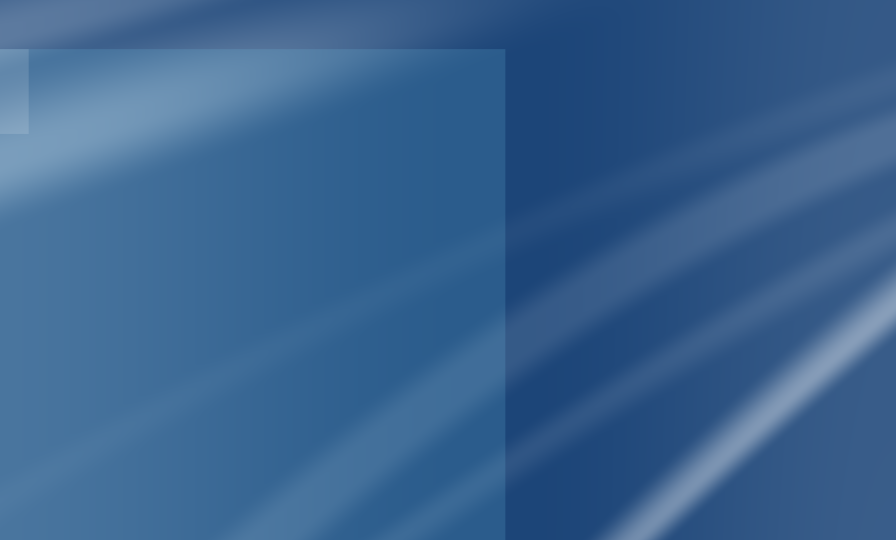
Write a Shadertoy shader that draws this background.

```glsl
const vec3 DEEP_BLUE = vec3(0.11, 0.27, 0.47);
const vec3 PALE_LIGHT = vec3(0.75, 0.80, 0.86);
const vec3 GLASS_TINT = vec3(0.45, 0.80, 0.93);

// Height of a curved ray; "end" is where it meets the right side.
float rayHeight(float x, float end, float slope, float bend) {
    float d = x - 1.0;
    return end + d * (slope + bend * d);
}

// Soft band with separate falloffs above and below its centre line.
float band(float offset, float above, float below, float core) {
    float reach = offset > 0.0 ? above : below;
    return 1.0 - smoothstep(core, 1.0, abs(offset) / reach);
}

// Antialiased coverage of an axis-aligned rectangle.
float rectangle(vec2 p, vec2 low, vec2 high, vec2 pixel) {
    vec2 inside = min(p - low, high - p) / pixel + 0.5;
    vec2 cover = clamp(inside, 0.0, 1.0);
    return cover.x * cover.y;
}

// Broad haze at the left and right sides.
float sideHaze(vec2 p) {
    float left = 1.0 - smoothstep(-0.05, 0.54, p.x);
    float right = smoothstep(0.58, 1.0, p.x);
    return 0.23 * left + mix(0.18, 0.15, p.y) * right;
}

float lightRays(vec2 p) {
    // Upper left sweep and its thinner companion
    float fade = 1.0 - smoothstep(0.1, 0.8, p.x);
    float sweep = band(p.y - rayHeight(p.x, 1.26, 0.56, 0.0), 0.17, 0.13, 0.05);
    float upper = band(p.y - rayHeight(p.x, 1.385, 0.45, 0.0), 0.10, 0.075, 0.1);
    float light = fade * (0.36 * sweep + 0.17 * upper);

    // Faint long ray, then the wide one below it
    float faint = band(p.y - rayHeight(p.x, 0.853, 0.58, -0.2), 0.05, 0.06, 0.0);
    light += mix(0.04, 0.065, p.x) * faint;
    float spread = mix(0.13, 0.075, p.x);
    float wide = band(p.y - rayHeight(p.x, 0.745, 0.645, -0.6), spread, spread, 0.25);
    light += 0.155 * wide;

    // Narrow ray and bright lower right streak
    float narrow = band(p.y - rayHeight(p.x, 0.575, 0.9, -0.238), 0.055, 0.065, 0.0);
    light += 0.12 * narrow;
    float streak = band(p.y - rayHeight(p.x, 0.434, 1.4, -0.33), 0.10, 0.065, 0.0);
    return light + 0.49 * streak;
}

void mainImage(out vec4 fragColor, in vec2 fragCoord) {
    vec2 p = fragCoord / iResolution.xy;
    vec2 pixel = 1.0 / iResolution.xy;

    // Blue field with haze and rays
    float light = clamp(sideHaze(p) + lightRays(p), 0.0, 1.0);
    vec3 color = mix(DEEP_BLUE, PALE_LIGHT, light);

    // Large glass pane and small corner tile
    float pane = rectangle(p, vec2(-0.1), vec2(0.564, 0.909), pixel);
    float tile = rectangle(p, vec2(-0.1, 0.752), vec2(0.032, 0.909), pixel);
    color = mix(color, GLASS_TINT, 0.17 * pane);
    color = mix(color, vec3(1.0), 0.13 * tile);

    fragColor = vec4(color, 1.0);
}
```
